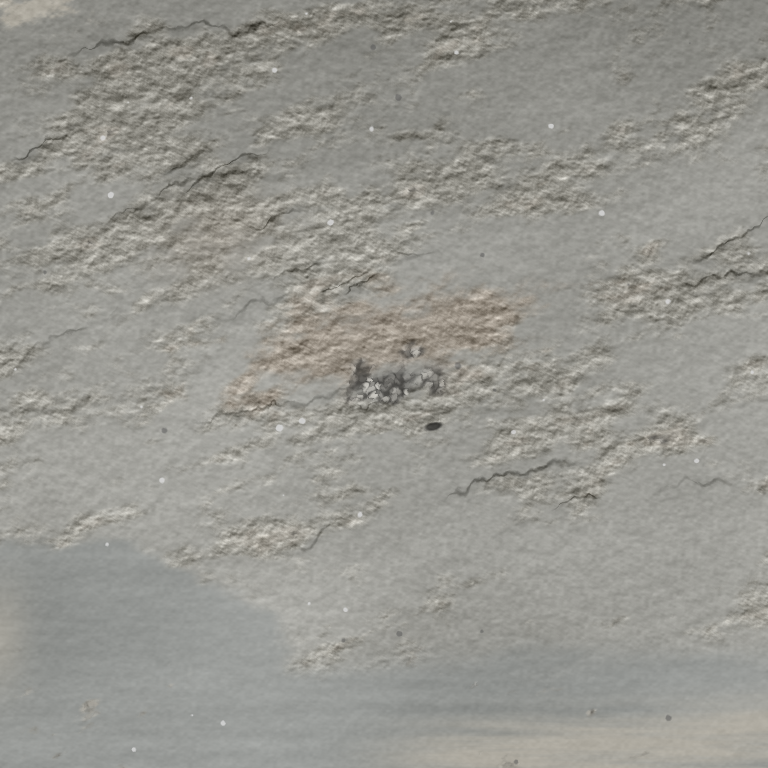
This texture is drawn by a Shadertoy shader. Its source:

```glsl
#define SLOPE 0.21
#define CRACKS 16
#define RELIEF 0.95
#define GRAIN 0.06
#define FLECK_GRID 26.0
#define PEBBLE_GRID 105.0
#define STONE vec3(0.622, 0.620, 0.598)
#define EARTH vec3(0.600, 0.560, 0.510)
#define WET vec3(0.570, 0.580, 0.570)
#define SAND vec3(0.700, 0.680, 0.635)

float hash(vec2 p) {
    vec3 q = fract(p.xyx * 0.1031);
    q += dot(q, q.yzx + 33.33);
    return fract((q.x + q.y) * q.z);
}
vec2 hash2(vec2 p) { return vec2(hash(p), hash(p + 47.3)); }

float noise(vec2 p) {
    vec2 i = floor(p), f = fract(p), e = vec2(0.0, 1.0);
    f = f * f * (3.0 - 2.0 * f);
    return mix(mix(hash(i), hash(i + e.yx), f.x), mix(hash(i + e), hash(i + e.yy), f.x), f.y);
}

// Fractal noise centred on zero
float fbm(vec2 p) {
    float sum = -0.48, amp = 0.5;
    for (int i = 0; i < 5; i++, amp *= 0.5) {
        sum += amp * noise(p);
        p = mat2(1.6, 1.2, -1.2, 1.6) * p + 7.3;
    }
    return sum;
}

// Soft spot, sheared along the bedding direction
float blob(vec2 p, vec2 center, vec2 radius) {
    vec2 d = p - center;
    d = vec2(d.x, d.y - SLOPE * d.x) / radius;
    return exp(-dot(d, d));
}

// Surface height lit from the upper left
float relief(vec2 p) {
    vec2 scale = vec2(52.0, 76.0), toLight = vec2(-0.0012, 0.0028);
    return fbm(p * scale) - fbm((p + toLight) * scale);
}

// Broken, jagged cracks with a soft shadow beneath each ledge
float cracks(vec2 p) {
    float dark = 0.0, jag = 0.014 * fbm(p * 65.0);
    for (int i = 0; i < CRACKS; i++) {
        float id = float(i);
        vec2 r = hash2(vec2(id, 3.7)), s = hash2(vec2(id, 19.1));
        vec2 d = p - (i == 0 ? vec2(0.63, 0.36) : vec2(r.x, mix(0.34, 0.97, r.y)));
        float reach = i == 0 ? 0.34 : mix(0.07, 0.22, s.x);
        float dy = d.y - mix(0.12, 0.38, s.y) * d.x - 0.075 * fbm(vec2(p.x * 13.0, id * 5.3)) - jag;
        float taper = smoothstep(reach, reach * 0.4, abs(d.x));
        taper *= smoothstep(0.3, 0.65, noise(vec2(p.x * 30.0, id + 0.5)));
        float width = 0.001 + 0.006 * noise(p * 70.0 + id);
        float ledge = smoothstep(-0.022, 0.0, dy) * smoothstep(0.004, 0.0, dy);
        dark += taper * (0.18 * smoothstep(width, 0.0, abs(dy)) + 0.04 * ledge);
    }
    return min(dark, 0.26);
}

// Loose stones: tone per cell, shaded toward their rims
float pebbles(vec2 p) {
    vec2 g = p * PEBBLE_GRID + 1.6 * fbm(p * 90.0), cell = floor(g);
    float near = 9.0, tone = 0.0;
    for (int k = 0; k < 9; k++) {
        vec2 c = cell + vec2(k % 3, k / 3) - 1.0;
        float d = length(g - c - hash2(c));
        if (d < near) { near = d; tone = hash(c + 8.1); }
    }
    return mix(mix(0.32, 0.85, tone), 0.22, smoothstep(0.2, 0.75, near));
}

// Sparse chips: positive for pale, negative for dark
float flecks(vec2 p) {
    vec2 g = p * FLECK_GRID, cell = floor(g);
    vec2 d = g - cell - mix(vec2(0.2), vec2(0.8), hash2(cell + 5.0));
    float pick = hash(cell + 31.0), size = mix(0.02, 0.11, hash(cell + 71.0));
    float spot = smoothstep(size + 0.04, size - 0.03, length(d) + 0.12 * fbm(p * 120.0));
    return spot * (step(0.94, pick) - 0.6 * step(pick, 0.02));
}

void mainImage(out vec4 fragColor, in vec2 fragCoord) {
    vec2 p = fragCoord / iResolution.xy, bed = vec2(p.x, p.y - SLOPE * p.x);
    float broad = fbm(bed * vec2(3.0, 5.0) + 4.0), bands = fbm(bed * vec2(7.0, 17.0) + 11.0);
    float crumbs = fbm(bed * vec2(26.0, 44.0) + 2.0), streaks = fbm(p * vec2(5.0, 65.0));

    // Smooth wet pool and lower strip
    float pool = length((p - 0.04) / vec2(0.38, 0.26)) + 0.25 * bands + 0.12 * crumbs;
    float wet = max(smoothstep(1.04, 0.94, pool), smoothstep(0.17, 0.11, p.y + 0.08 * bands));

    // Weathered zones
    float zones = blob(p, vec2(0.25, 0.70), vec2(0.36, 0.30)) + blob(p, vec2(0.53, 0.50), vec2(0.28, 0.12))
        + 0.8 * blob(p, vec2(0.92, 0.63), vec2(0.28, 0.04)) + 0.7 * blob(p, vec2(0.95, 0.86), vec2(0.25, 0.07));
    float rough = smoothstep(-0.06, 0.22, bands + 0.7 * crumbs + 0.22 * min(zones, 1.2) - 0.1) * (1.0 - wet);

    // Ground tones
    vec3 col = STONE + 0.16 * broad + 0.05 * crumbs * rough;
    col -= 0.07 * smoothstep(0.45, 1.0, p.y + 0.15 * (0.5 - p.x));
    col -= rough * vec3(0.012, 0.018, 0.028);
    float earth = blob(p, vec2(0.50, 0.555), vec2(0.23, 0.068)) + 0.7 * bands + 1.1 * crumbs;
    earth = max(smoothstep(0.25, 0.75, earth), 0.4 * blob(p, vec2(0.28, 0.69), vec2(0.07, 0.05)));
    col = mix(col, EARTH, 0.8 * earth);
    col = mix(col, WET + 0.07 * streaks + 0.12 * broad, 0.9 * wet);

    // Pale sand at the margins
    float sand = smoothstep(0.09, 0.0, p.y - 0.07 * (p.x - 0.5)) * smoothstep(0.4, 0.65, p.x) * (0.6 + 2.0 * streaks);
    sand += 0.6 * blob(p, vec2(0.0, 0.17), vec2(0.035, 0.07));
    sand += smoothstep(0.45, 0.8, blob(p, vec2(0.06, 0.99), vec2(0.10, 0.03)) + bands + 1.5 * crumbs);
    col = mix(col, SAND, clamp(sand, 0.0, 0.85));

    // Relief, grain, cracks and loose stones
    col += RELIEF * mix(0.2, 1.0, max(rough, 0.8 * earth)) * (1.0 - 0.5 * wet) * relief(p);
    col += GRAIN * (noise(p * vec2(190.0, 230.0)) - 0.5) * (1.0 + rough - 0.5 * wet);
    col -= cracks(p) * (1.0 - wet);
    float stones = blob(p, vec2(0.51, 0.505), vec2(0.08, 0.035)) + 0.6 * bands + 1.3 * crumbs;
    col = mix(col, pebbles(p) * vec3(1.0, 0.99, 0.96), 0.8 * smoothstep(0.35, 0.75, stones));
    float hole = blob(p, vec2(0.565, 0.445), vec2(0.015, 0.006)) + 1.2 * crumbs;
    col *= 1.0 - 0.6 * smoothstep(0.45, 0.9, hole);
    float chip = flecks(p);
    col = mix(col, vec3(chip > 0.0 ? 0.84 : 0.33), abs(chip) * 0.85);
    fragColor = vec4(clamp(col, 0.0, 1.0), 1.0);
}
```
